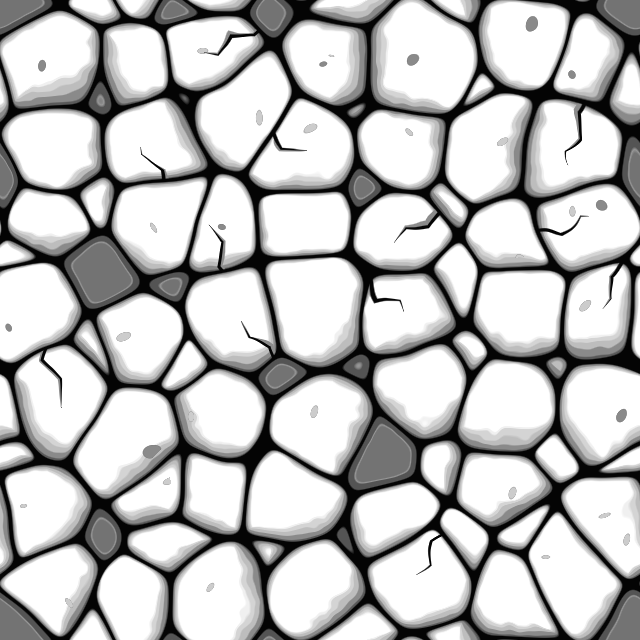
Give the GLSL for this texture, as a WebGL 2 fragment shader.

```glsl
#version 300 es
precision highp float;
// Ink-drawn stone wall: a wrapping weighted Voronoi diagram of large stones
// with small fillers at their corners. Rounded edge distance gives the joints
// and stepped grey shading; spots and cracks are added per stone.
uniform vec2 u_resolution;
out vec4 fragColor;

const float CELLS = 7.0;

vec3 hash(vec2 cell, float salt) {
    uvec3 v = uvec3(cell, salt) * 1664525u + 1013904223u;
    v.x += v.y * v.z; v.y += v.z * v.x; v.z += v.x * v.y;
    v ^= v >> 16u;
    v.x += v.y * v.z; v.y += v.z * v.x; v.z += v.x * v.y;
    return vec3(v >> 8u) / float(0xffffffu);
}

vec2 wrapCell(vec2 cell, float period) {
    return floor(mod(cell + 0.5, period));
}

// Value noise that repeats after CELLS units; scale is a whole number
float noise(vec2 p, float scale, float salt) {
    p *= scale;
    float period = CELLS * scale;
    vec2 i = floor(p), f = p - i;
    f = f * f * (3.0 - 2.0 * f);
    vec2 a = wrapCell(i, period), b = wrapCell(i + 1.0, period);
    return mix(mix(hash(a, salt).x, hash(vec2(b.x, a.y), salt).x, f.x),
               mix(hash(vec2(a.x, b.y), salt).x, hash(b, salt).x, f.x), f.y);
}

// Stone centre in xy and size weight in z; layer 1 holds the corner fillers
vec3 stoneSeed(vec2 cell, float layer) {
    vec3 h = hash(wrapCell(cell, CELLS), layer);
    float jitter = mix(0.6, 0.24, layer);
    float weight = mix(0.24 * h.z, -0.32 + 0.32 * h.z, layer);
    return vec3(cell + 0.5 + 0.5 * layer + jitter * (h.xy - 0.5), weight);
}

float power(vec2 p, vec3 seed) {
    vec2 v = p - seed.xy;
    return dot(v, v) - seed.z;
}

mat2 rotation(float angle) {
    return mat2(cos(angle), sin(angle), -sin(angle), cos(angle));
}

float cover(float x, float pixel) {
    return clamp(x / pixel + 0.5, 0.0, 1.0);
}

void main() {
    vec2 p = gl_FragCoord.xy / u_resolution * CELLS;
    float pixel = 1.2 * CELLS / min(u_resolution.x, u_resolution.y);
    p += 0.11 * (vec2(noise(p, 2.0, 11.0), noise(p, 2.0, 12.0)) - 0.5);

    // Owning stone
    vec2 base = floor(p), cell = base;
    vec3 stone = vec3(0.0);
    float best = 1e3, layer = 0.0;
    for (int i = 0; i < 50; i++) {
        vec2 c = base + vec2(i % 5, (i / 5) % 5) - 2.0;
        float l = float(i / 25);
        vec3 s = stoneSeed(c, l);
        float d = power(p, s);
        if (d < best) { best = d; stone = s; cell = c; layer = l; }
    }

    // Rounded distance to the joint and the direction of the nearest side
    float sum = 0.0;
    vec2 side = vec2(0.0);
    for (int i = 0; i < 50; i++) {
        vec3 s = stoneSeed(base + vec2(i % 5, (i / 5) % 5) - 2.0, float(i / 25));
        vec2 gap = s.xy - stone.xy;
        float len = length(gap);
        if (len < 1e-3) continue;
        float e = exp(-24.0 * (power(p, s) - best) / (2.0 * len));
        sum += e;
        side += e * gap / len;
    }
    float edge = -log(sum) / 24.0;
    side /= sum;

    // Stepped shading, widest on the side turned from the light
    vec2 id = wrapCell(cell, CELLS);
    vec3 look = hash(id, 20.0 + layer), mark = hash(id, 22.0 + layer);
    float rough = 0.65 * noise(p, 3.0, 13.0) + 0.35 * noise(p, 9.0, 14.0);
    float angle = -1.2 + 2.6 * (look.x - 0.5);
    float lit = max(0.0, dot(side, vec2(cos(angle), sin(angle))));
    float width = 0.13 * (0.35 + 0.95 * lit) * (0.25 + 1.5 * rough) * (0.65 + 0.7 * look.y);
    float depth = edge - 0.014 - 0.008 * noise(p, 2.0, 15.0);
    float tone = mix(0.35, 0.54, cover(depth - 0.1 * width, pixel));
    tone = mix(tone, 0.74, cover(depth - 0.36 * width, pixel));
    tone = mix(tone, 0.83, cover(depth - 0.66 * width, pixel));
    tone = mix(tone, 0.94, cover(depth - 0.92 * width, pixel));
    tone = mix(tone, 1.0, cover(depth - 1.05 * width, pixel));

    if (layer > 0.5 && look.z < 0.55) {
        // Dark filler with a pale inner outline
        float rim = depth - 0.045 - 0.03 * rough;
        tone = mix(0.33, 0.45, cover(rim, pixel));
        tone = mix(tone, 0.6, cover(0.006 - abs(rim), pixel));
    } else if (layer < 0.5) {
        // Worn spots
        for (float k = 0.0; k < 2.0; k++) {
            vec3 h = hash(id, 30.0 + k), g = hash(id, 40.0 + k);
            vec2 q = rotation(6.28 * g.x) * (p - stone.xy - 0.45 * (h.xy - 0.5));
            float spot = 0.04 + 0.05 * g.y - length(q * vec2(1.0, 1.2 + g.z)) + 0.06 * (rough - 0.5);
            float ink = cover(spot, pixel) * step(h.z, 0.32) * step(0.12, edge);
            tone = mix(tone, mix(0.54, 0.8, step(0.5, g.z)), ink);
            tone = mix(tone, 0.4, 0.6 * ink * cover(0.005 - abs(spot), pixel));
        }
        // Tapered crack from the rim inwards, shaded along one flank
        if (mark.x < 0.34) {
            vec2 q = rotation(6.28 * mark.y) * (p - stone.xy);
            float along = q.x + 0.12 * mark.z;
            float bend = abs(fract(2.2 * along + mark.z) - 0.5) - 0.25;
            float off = q.y - 0.22 * bend - 0.08 * (noise(p, 4.0, 16.0) - 0.5);
            float taper = clamp(along / 0.35, 0.0, 1.0);
            float flank = min(off, 0.1 * taper * rough - off);
            tone = mix(tone, 0.55, cover(flank, pixel) * step(0.0, along));
            tone = mix(tone, 0.02, cover(0.02 * taper - abs(off), pixel) * step(0.0, along));
        }
    }

    // Ink joints
    tone = mix(0.015, tone, cover(depth, pixel));
    fragColor = vec4(vec3(tone), 1.0);
}
```
